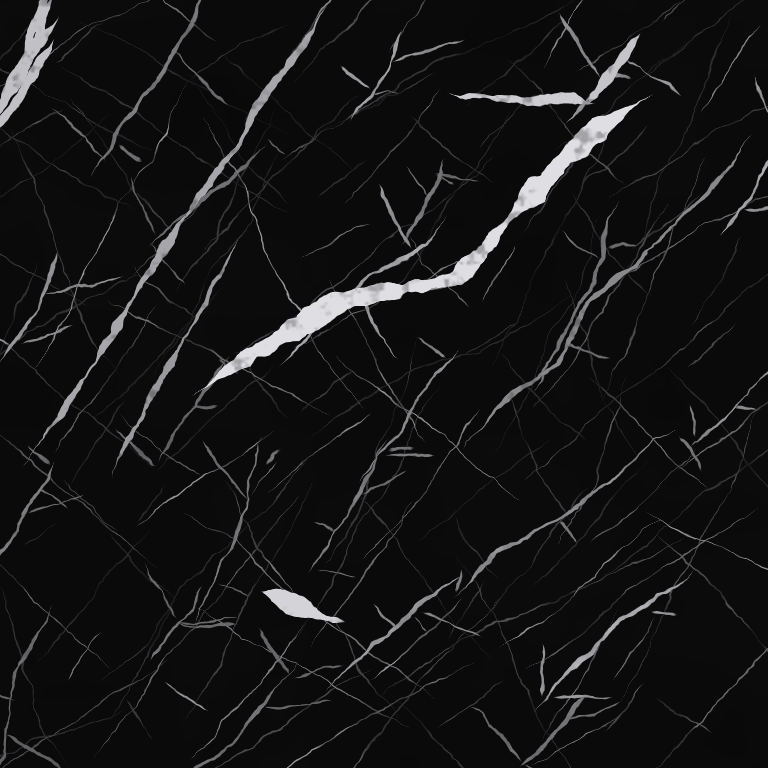
Give the GLSL for this texture, as a WebGL 1 fragment shader.

```glsl
precision highp float;
uniform vec2 u_resolution;

const vec3 BLACK = vec3(0.040, 0.040, 0.042);
const vec3 WHITE = vec3(0.87, 0.87, 0.89);
const int MEDIUM_COUNT = 22;
const int BRANCH_COUNT = 3;
const int HAIR_COUNT = 140;
const float GRAIN_ANGLE = 0.90;    // main direction of the veins, radians
const float MEDIUM_WIDTH = 0.0021; // half widths, in canvas units
const float BRANCH_WIDTH = 0.0016;
const float HAIR_WIDTH = 0.0008;
const float WANDER = 0.024;        // sideways drift of a vein
const float STRAIGHT = 0.009;      // drift of the long lead veins
const float EDGE = 0.0012;         // softness of vein edges
const float BOLD_ANGLE = 0.584;
const vec2 BOLD_START = vec2(0.25, 0.485);
const vec2 SCATTER = vec2(0.7549, 0.5698);

float hash(float n) { return fract(sin(n * 12.9898) * 43758.5453); }
float hash2(vec2 p) { return fract(sin(dot(p, vec2(127.1, 311.7))) * 43758.5453); }

float noise(vec2 p) {
  vec2 i = floor(p), f = fract(p);
  f = f * f * (3.0 - 2.0 * f);
  return mix(mix(hash2(i), hash2(i + vec2(1.0, 0.0)), f.x),
             mix(hash2(i + vec2(0.0, 1.0)), hash2(i + 1.0), f.x), f.y);
}
float fbm(vec2 p) {
  return 0.5 * noise(p) + 0.3 * noise(p * 2.1 + 7.0) + 0.2 * noise(p * 4.7 + 19.0);
}
vec2 heading(float angle) { return vec2(cos(angle), sin(angle)); }

// Angular 1D noise: value around zero, and its slope
vec2 kink(float x, float seed) {
  float i = floor(x), a = hash(i + seed), b = hash(i + 1.0 + seed);
  return vec2(mix(a, b, x - i) - 0.5, b - a);
}

// Coverage of one kinked vein that swells, thins and breaks
float vein(vec2 p, vec2 start, float angle, float len, float halfWidth, float wander, float seed) {
  vec2 v = p - start, dir = heading(angle);
  vec2 q = vec2(dot(v, dir), dir.x * v.y - dir.y * v.x);
  float ends = min(q.x, len - q.x);
  if (ends < 0.0 || abs(q.y) > 0.05) return 0.0;
  vec2 coarse = kink(q.x * 12.0, seed), fine = kink(q.x * 45.0, seed + 53.7);
  float offset = wander * (coarse.x + 0.25 * fine.x);
  float slope = wander * (12.0 * coarse.y + 11.25 * fine.y);
  float dist = abs(q.y - offset) * inversesqrt(1.0 + slope * slope);
  float swell = 0.95 + 1.1 * kink(q.x * 23.0, seed + 91.3).x + 0.6 * kink(q.x * 71.0, seed + 17.9).x;
  float width = halfWidth * swell * smoothstep(0.0, 0.18 * len, ends);
  float soft = max(EDGE, 1.0 / min(u_resolution.x, u_resolution.y));
  return clamp((width - dist) / soft + 0.5, 0.0, 1.0) * smoothstep(0.0, 0.008, ends);
}

// Thick pale vein with one strong elbow
float boldVein(vec2 p) {
  vec2 dir = heading(BOLD_ANGLE);
  float bend = dot(p - BOLD_START, dir) - 0.37;
  float elbow = 0.062 * max(0.0, 1.0 - max(-bend / 0.14, bend / 0.27));
  p += vec2(-dir.y, dir.x) * elbow;
  return vein(p, BOLD_START, BOLD_ANGLE, 0.72, 0.0135, STRAIGHT, 4.0);
}

// Long veins and pale patches that set the composition
float leadVeins(vec2 p) {
  float tone = 0.74 * vein(p, vec2(0.03, 0.39), 0.99, 0.74, 0.0043, STRAIGHT, 11.0);
  tone = max(tone, 0.68 * vein(p, vec2(0.14, 0.38), 1.08, 0.36, 0.0030, STRAIGHT, 23.0));
  tone = max(tone, 0.60 * vein(p, vec2(0.605, 0.41), 0.83, 0.56, 0.0028, WANDER, 37.0));
  tone = max(tone, 0.92 * vein(p, vec2(0.58, 0.885), -0.12, 0.20, 0.0050, WANDER, 59.0));
  tone = max(tone, 0.88 * vein(p, vec2(0.765, 0.86), 0.95, 0.12, 0.0050, STRAIGHT, 61.0));
  for (int i = 0; i < 4; i++) { // Frayed strands in the corner
    float n = float(i);
    vec2 root = vec2(0.014 * n - 0.02, 0.81 + 0.022 * n);
    tone = max(tone, 0.86 * vein(p, root, 1.0 + 0.09 * n, 0.17, 0.0046, WANDER, 41.0 + n * 7.3));
  }
  return max(tone, 0.95 * vein(p, vec2(0.34, 0.235), -0.38, 0.12, 0.0105, WANDER, 67.0));
}

// Medium veins, each with cross branches
float mediumVeins(vec2 p) {
  float tone = 0.0;
  for (int i = 0; i < MEDIUM_COUNT; i++) {
    float n = float(i), seed = 101.0 + n * 17.31;
    float angle = GRAIN_ANGLE + 0.7 * (hash(seed) - 0.5);
    float len = mix(0.10, 0.38, hash(seed + 1.0));
    vec2 dir = heading(angle);
    vec2 start = fract(SCATTER * (n + 0.6)) - 0.5 * len * dir;
    float shade = mix(0.48, 0.80, hash(seed + 2.0));
    tone = max(tone, shade * vein(p, start, angle, len, MEDIUM_WIDTH, WANDER, seed));
    for (int j = 0; j < BRANCH_COUNT; j++) {
      float k = seed + 5.0 + float(j) * 3.7;
      float turn = (mod(float(j), 2.0) * 2.0 - 1.0) * mix(0.7, 1.9, hash(k));
      vec2 root = start + dir * len * hash(k + 1.0);
      float reach = mix(0.03, 0.11, hash(k + 2.0));
      tone = max(tone, 0.9 * shade * vein(p, root, angle + turn, reach, BRANCH_WIDTH, WANDER, k));
    }
  }
  return tone;
}

// Hairline cracks, some against the grain
float hairVeins(vec2 p) {
  float tone = 0.0;
  for (int i = 0; i < HAIR_COUNT; i++) {
    float n = float(i), seed = 701.0 + n * 13.73, pick = hash(seed + 3.0);
    float angle = GRAIN_ANGLE - 0.1 + 0.8 * (hash(seed) - 0.5) + 1.5 * step(0.68, hash(seed + 1.0));
    float len = mix(0.06, 0.46, hash(seed + 2.0));
    vec2 start = fract(SCATTER * (n + 0.25)) - 0.5 * len * heading(angle);
    float shade = mix(0.14, 0.62, pick * pick);
    tone = max(tone, shade * vein(p, start, angle, len, HAIR_WIDTH, 0.8 * WANDER, seed));
  }
  return tone;
}

void main() {
  vec2 uv = gl_FragCoord.xy / min(u_resolution.x, u_resolution.y);
  // Ragged vein edges
  vec2 p = uv + 0.007 * (vec2(fbm(uv * 48.0), fbm(uv * 48.0 + 43.0)) - 0.5);
  // Cloudy mineral filling, and hairlines that fade in and out
  float cloud = fbm(uv * 45.0);
  float filling = mix(0.72, 1.0, smoothstep(0.2, 0.45, cloud));
  float fade = mix(0.5, 1.2, smoothstep(0.3, 0.6, fbm(uv * 16.0 + 5.0)));
  float tone = max(boldVein(p), leadVeins(p)) * filling;
  tone = max(tone, max(mediumVeins(p) * mix(0.75, 1.1, cloud), hairVeins(p) * fade));
  vec3 ground = BLACK + 0.012 * (fbm(uv * 6.0) - 0.5);
  gl_FragColor = vec4(mix(ground, WHITE, clamp(tone, 0.0, 1.0)), 1.0);
}
```
